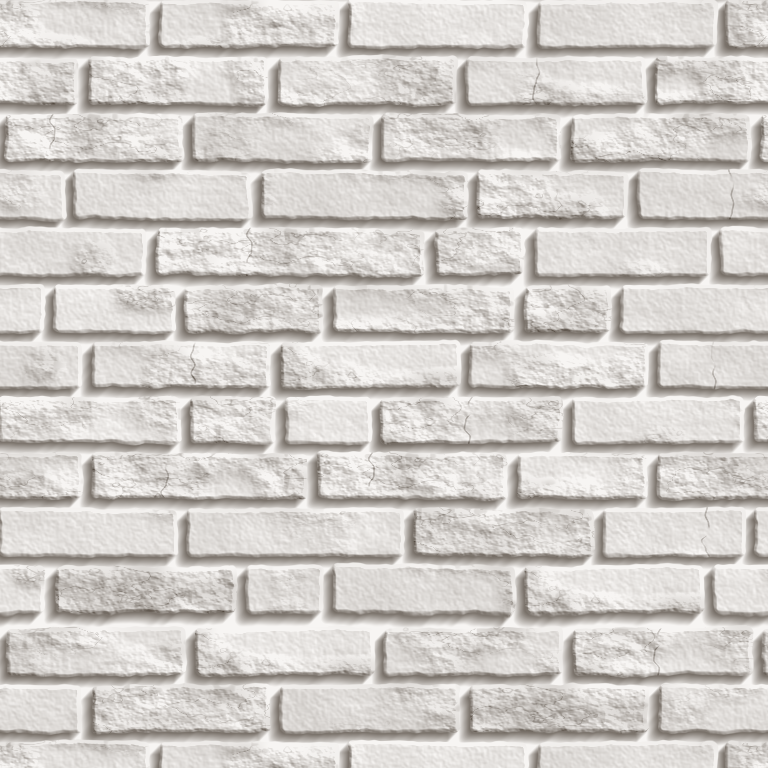
A WebGL 2 fragment shader for this texture:

```glsl
#version 300 es
precision highp float;

uniform vec2 u_resolution;
out vec4 fragColor;

const vec2 PERIOD = vec2(0.984, 0.966);   // size of one full wall repeat
const vec2 ORIGIN = vec2(0.003, 1.0063);  // upper left corner of the wall
const float ROWS = 13.0;
const float ROW_PITCH = PERIOD.y / ROWS;
const vec2 LIGHT = vec2(0.7, 0.714);      // light falls from the upper right
const float SHADOW_LENGTH = 0.021;
const vec3 SHADE = vec3(0.48, 0.45, 0.42);
const vec3 PLASTER = vec3(0.93, 0.92, 0.91);

// Position of the first joint in each course
const float COURSE_START[13] = float[13](-0.048, 0.108, -0.004, 0.089, 0.197, 0.062,
    0.112, -0.012, 0.112, -0.011, 0.062, -0.001, 0.112);

// Brick widths in the irregular courses 3 to 10; a fifth brick fills the rest
const vec4 MIXED_WIDTHS[8] = vec4[8](
    vec4(0.247, 0.286, 0.213, 0.254), vec4(0.369, 0.132, 0.246, 0.253),
    vec4(0.172, 0.197, 0.253, 0.128), vec4(0.25),
    vec4(0.254, 0.126, 0.127, 0.253), vec4(0.298, 0.265, 0.185, 0.252),
    vec4(0.249, 0.300, 0.251, 0.200), vec4(0.255, 0.114, 0.254, 0.250));

struct Brick { vec2 local; vec2 halfSize; float seed; };

float hash(vec2 p) {
    vec3 q = fract(p.xyx * 0.1031);
    q += dot(q, q.yzx + 33.33);
    return fract((q.x + q.y) * q.z);
}

float noise(vec2 p) {
    vec2 i = floor(p), f = fract(p);
    f = f * f * (3.0 - 2.0 * f);
    return mix(mix(hash(i), hash(i + vec2(1, 0)), f.x),
               mix(hash(i + vec2(0, 1)), hash(i + vec2(1, 1)), f.x), f.y);
}

// Octaves are rotated so that the lattice stays hidden
float fractal(vec2 p) {
    float sum = 0.0, gain = 0.5;
    for (int i = 0; i < 4; i++) {
        sum += gain * noise(p);
        p = mat2(1.6, 1.2, -1.2, 1.6) * p + 13.7;
        gain *= 0.55;
    }
    return sum;
}

// Finds the brick whose cell holds point p
Brick brickAt(vec2 p) {
    float r = mod((ORIGIN.y - p.y) / ROW_PITCH, ROWS);
    r += 0.09 * smoothstep(5.0, 9.5, r) * (1.0 - smoothstep(10.8, 11.05, r));
    int row = min(int(r), 12);
    vec4 widths = row > 2 && row < 11 ? MIXED_WIDTHS[row - 3] : vec4(0.25);
    float x = fract((p.x - ORIGIN.x) / PERIOD.x - COURSE_START[row]);
    float left = 0.0, width = widths.x;
    int column = 0;
    for (int i = 1; i < 5 && x > left + width; i++) {
        left += width;
        width = i < 4 ? widths[i] : 1.0 - left;
        column = i;
    }
    float seed = hash(vec2(row, column) + 7.0);
    vec2 local = vec2((x - left - 0.5 * width) * PERIOD.x, (0.5 - fract(r)) * ROW_PITCH);
    vec2 halfSize = vec2(0.5 * width * PERIOD.x - 0.0055, 0.0315 + 0.0012 * seed);
    return Brick(local, halfSize, seed);
}

// How broken the face is: varies between bricks and in patches
float roughness(vec2 q, float seed) {
    float amount = fract(seed * 17.3);
    return smoothstep(0.4, 0.85, noise(q * vec2(14, 22) + seed * 91.0) + 0.75 * amount - 0.28);
}

// Signed distance to the worn outline
float outline(vec2 q, vec2 halfSize, float seed) {
    vec2 s = q + seed * 37.0;
    q.y += (fract(seed * 29.7) - 0.5) * 0.024 * q.x;
    float wear = (noise(s * 30.0) - 0.5) * 0.0035 + (noise(s * 120.0) - 0.5) * 0.002;
    wear += 0.003 * fract(seed * 17.3) * noise(s * 65.0);
    vec2 d = abs(q) - halfSize + 0.008;
    return length(max(d, 0.0)) + min(max(d.x, d.y), 0.0) - 0.008 + wear;
}

// Relief of the face with its bevelled rim
float relief(vec2 q, vec2 halfSize, float seed) {
    vec2 s = q + seed * 53.0;
    float broken = 0.0085 * fractal(s * vec2(38, 55));
    float grain = 0.0006 * noise(s * 130.0) + 0.0005 * noise(s * 260.0);
    float bevel = 0.0055 * smoothstep(-0.005, 0.002, outline(q, halfSize, seed));
    return broken * (0.08 + 0.92 * roughness(q, seed)) + grain - bevel;
}

// Fine vertical fracture on a few bricks
float crack(vec2 q, float seed) {
    float bend = (noise(vec2(q.y * 90.0, seed * 40.0)) - 0.5) * 0.012;
    float offset = (fract(seed * 7.1) - 0.5) * 0.12;
    float line = 1.0 - smoothstep(0.0004, 0.0018, abs(q.x - offset - bend));
    return line * step(0.84, fract(seed * 43.7)) * smoothstep(0.25, 0.6, noise(q * 60.0 + seed * 11.0));
}

// Thin, mostly level creases inside broken patches
float crease(vec2 q, float seed) {
    float field = fractal(q * vec2(16, 34) + seed * 23.0);
    return (1.0 - smoothstep(0.0, 0.02, abs(field - 0.46))) * roughness(q, seed);
}

float coverage(Brick b, float softness) {
    return 1.0 - smoothstep(-softness, softness, outline(b.local, b.halfSize, b.seed));
}

// Soft shadow gathered by stepping towards the light
float castShadow(vec2 p) {
    float sum = 0.0;
    for (int i = 1; i <= 8; i++)
        sum += coverage(brickAt(p + LIGHT * SHADOW_LENGTH * float(i) / 8.0), 0.002);
    return sum / 8.0;
}

float faceTone(Brick b) {
    const float STEP = 0.0015;
    float slope = (relief(b.local, b.halfSize, b.seed)
                 - relief(b.local + LIGHT * STEP, b.halfSize, b.seed)) / STEP;
    float rough = roughness(b.local, b.seed);
    float mottle = noise(b.local * vec2(20, 32) + b.seed * 83.0) - 0.5;
    float pits = smoothstep(0.7, 0.9, noise(b.local * 95.0 + b.seed * 71.0));
    float tone = 0.91 + 0.1 * (fract(b.seed * 61.3) - 0.5) + clamp(slope * 0.75, -0.8, 0.16);
    tone += mottle * (0.12 + 0.2 * rough) - 0.05 * rough;
    return tone - rough * 0.18 * pits - 0.25 * crease(b.local, b.seed) - 0.4 * crack(b.local, b.seed);
}

void main() {
    vec2 p = gl_FragCoord.xy / u_resolution;
    Brick brick = brickAt(p);
    float mortarTone = 1.12 - 1.12 * pow(castShadow(p), 0.9) - 0.03 * noise(p * 120.0);
    float tone = mix(mortarTone, faceTone(brick), coverage(brick, max(0.0011, 0.7 / u_resolution.y)));
    fragColor = vec4(mix(SHADE, PLASTER, clamp(tone, -0.35, 1.09)), 1.0);
}
```
